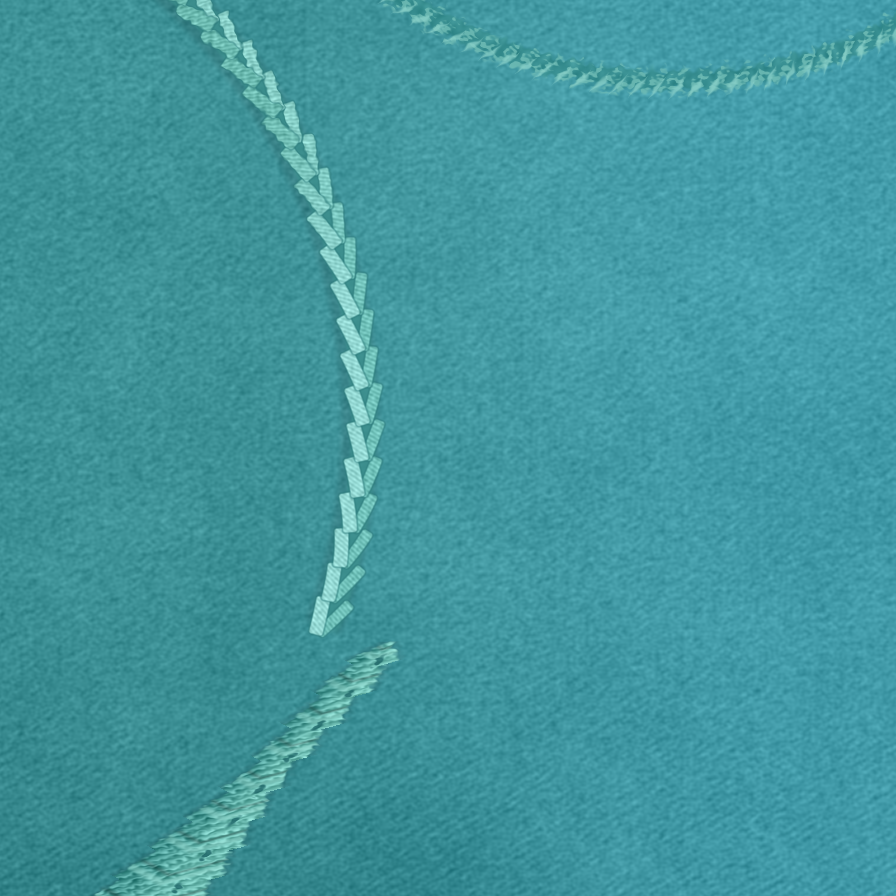
Write a WebGL 1 fragment shader that draws this texture.

```glsl
precision highp float;
// Teal satin with three runs of embroidery: a chain of V stitches along an arc,
// a rough couched cord on a second arc, and a tapering leaf of fine thread.
// Arcs are unrolled into (across, along) coordinates; gradient noise adds the weave.
uniform vec2 u_resolution;

vec2 hashGradient(vec2 cell) {
  vec2 h = vec2(dot(cell, vec2(127.1, 311.7)), dot(cell, vec2(269.5, 183.3)));
  return fract(sin(h) * 43758.55) * 2.0 - 1.0;
}

float gradientNoise(vec2 p) {
  vec2 i = floor(p), f = fract(p);
  vec2 w = f * f * f * (f * (f * 6.0 - 15.0) + 10.0);
  float a = dot(hashGradient(i), f);
  float b = dot(hashGradient(i + vec2(1, 0)), f - vec2(1, 0));
  float c = dot(hashGradient(i + vec2(0, 1)), f - vec2(0, 1));
  float d = dot(hashGradient(i + vec2(1, 1)), f - vec2(1, 1));
  return mix(mix(a, b, w.x), mix(c, d, w.x), w.y);
}

// distance to a blunt bar from a to b, rounded a little at the corners
float bar(vec2 p, vec2 a, vec2 b, float halfWidth) {
  vec2 along = normalize(b - a), q = p - 0.5 * (a + b);
  vec2 local = abs(vec2(dot(q, along), q.x * along.y - q.y * along.x));
  vec2 d = local - vec2(0.5 * length(b - a), halfWidth) + 0.003;
  return length(max(d, 0.0)) + min(max(d.x, d.y), 0.0) - 0.003;
}

float cover(float d, float soft) {
  return 1.0 - smoothstep(-soft, soft, d);
}

vec3 satin(vec2 p) {
  vec3 c = mix(vec3(0.235, 0.565, 0.585), vec3(0.25, 0.60, 0.655), smoothstep(0.2, 0.95, p.x));
  c += 0.03 * exp(-7.0 * dot(p - vec2(0.6, 0.72), p - vec2(0.6, 0.72)));
  c -= vec3(0.035, 0.045, 0.045) * cover(p.y + 0.45 * p.x - 0.22, 0.22);
  c -= 0.03 * exp(-40.0 * dot(p - vec2(0.46, 0.04), p - vec2(0.46, 0.04)));
  // slanted fibres, fine grain and a faint twill near the bottom
  vec2 slant = vec2(p.x * 0.85 + p.y * 0.5, p.y * 0.85 - p.x * 0.5);
  float weave = 0.085 * gradientNoise(slant * vec2(75.0, 160.0));
  weave += 0.085 * gradientNoise(p * vec2(190.0, 225.0));
  weave += 0.03 * gradientNoise(p * 18.0) + 0.03 * gradientNoise(p * 5.0 + 3.0);
  weave += 0.015 * sin(slant.y * 750.0) * cover(p.y - 0.2, 0.15);
  return c + weave * vec3(0.95, 1.0, 1.0);
}

vec3 chain(vec3 c, vec2 p, float soft) {
  const float pitch = 0.0405;
  vec2 q = p - vec2(-0.254, 0.53);
  float s = 0.66 * atan(q.y, q.x);
  float x = length(q) - 0.66;
  float fade = smoothstep(0.12, 0.40, s);
  float fuzz = gradientNoise(p * 130.0);
  float inRun = smoothstep(-0.243, -0.228, s);
  c *= 1.0 - 0.12 * inRun * cover(abs(x + 0.004) - 0.021, 0.006);
  c = mix(c, vec3(0.24, 0.57, 0.56), 0.8 * inRun * cover(abs(x) - 0.014, 0.003));
  float lean = -0.009 * (1.0 - smoothstep(-0.23, -0.05, s));
  x += 0.005 * fuzz * fade;
  for (int k = -1; k <= 1; k++) {
    float row = floor(s / pitch) + float(k);
    float present = step(-6.5, row);
    vec2 v = vec2(x, s - row * pitch);
    float wobble = 0.0015 * sin(row * 4.7);
    float right = bar(v, vec2(lean + 0.003, -0.002), vec2(0.0165 + wobble, 0.041), 0.0062);
    float left = bar(v, vec2(lean, -0.004), vec2(-0.014 + wobble, 0.039), 0.0076);
    float thread = 0.04 * sin(v.y * 1250.0 + v.x * 700.0) + 0.14 * gradientNoise(p * 210.0);
    thread += 0.12 * fuzz * fade;
    vec3 pale = mix(vec3(0.58, 0.85, 0.83), vec3(0.42, 0.73, 0.69), fade);
    vec3 cool = mix(vec3(0.44, 0.76, 0.73), vec3(0.54, 0.82, 0.79), fade);
    // each arm has a dark rim under its thread
    c = mix(c, vec3(0.17, 0.48, 0.48), 0.65 * present * cover(right - 0.0015, 0.0015));
    c = mix(c, cool + thread, present * cover(right, soft));
    c = mix(c, vec3(0.17, 0.48, 0.48), 0.65 * present * cover(left - 0.0015, 0.0015));
    c = mix(c, pale + thread - 2.0 * v.y * v.y, present * cover(left, soft));
  }
  return c;
}

vec3 cord(vec3 c, vec2 p, float soft) {
  vec2 q = p - vec2(0.75, 1.45);
  float s = 0.54 * atan(q.x, -q.y);
  float x = length(q) - 0.54;
  float rough = gradientNoise(vec2(s, x) * vec2(110.0, 80.0));
  float band = cover(abs(x) - 0.011 - 0.012 * rough, 0.003);
  c = mix(c, vec3(0.20, 0.54, 0.54) + 0.15 * rough, 0.8 * band);
  // crossing threads broken into flecks, with spiky knots on the outer edge
  float twist = sin(s * 260.0 + x * 190.0 + 4.0 * rough);
  float flecks = gradientNoise(vec2(s + x, x - 0.4 * s) * vec2(120.0, 210.0));
  float light = smoothstep(0.0, 0.35, flecks + 0.25 * twist + 9.0 * x);
  c = mix(c, vec3(0.45, 0.75, 0.72), 0.8 * light * cover(abs(x) - 0.014 - 0.014 * rough, 0.003));
  float knot = abs(mod(s + 0.7 * x + 0.006 * rough, 0.021) - 0.0105) + 0.4 * abs(x - 0.008);
  return mix(c, vec3(0.54, 0.82, 0.79), 0.75 * cover(knot - 0.004, soft + 0.001));
}

vec3 leaf(vec3 c, vec2 p, float soft) {
  float x = p.x - 0.167 - 0.945 * p.y, s = p.y;
  float halfWidth = 0.024 + 0.28 * max(0.0, 0.13 - s);
  halfWidth *= 1.0 - 0.75 * smoothstep(0.255, 0.29, s);
  float row = s / 0.036 - abs(x) * 10.0;
  float grain = gradientNoise(p * vec2(110.0, 240.0));
  float scallop = 0.013 * (0.5 - fract(row)) + 0.008 * grain;
  float edge = (abs(x) - halfWidth - scallop) * 0.73;
  float inRun = cover(s - 0.284, soft);
  c *= 1.0 - 0.14 * inRun * cover(edge - 0.003, 0.005);
  float body = inRun * cover(edge, soft + 0.001);
  float lines = sin(p.y * 850.0 - p.x * 260.0 + 5.0 * grain);
  float side = smoothstep(-0.9, 0.5, x / halfWidth);
  vec3 silk = mix(vec3(0.27, 0.59, 0.57), vec3(0.43, 0.74, 0.70), side);
  c = mix(c, silk + 0.09 * lines + 0.22 * grain, body);
  // overlapping bracts: pale ridges, dark folds and uneven eyelets
  float ridge = fract(row) - 0.5;
  c = mix(c, vec3(0.56, 0.83, 0.79), 0.5 * body * cover(abs(ridge + 0.1) - 0.08, 0.06));
  c *= 1.0 - 0.25 * body * cover(abs(ridge - 0.15) - 0.04, 0.06);
  vec2 eye = vec2(x - 0.4 * halfWidth, (mod(s + 0.008, 0.036) - 0.018) * 0.7);
  return mix(c, vec3(0.10, 0.38, 0.39), 0.8 * body * cover(length(eye) - 0.0035 - 0.008 * grain, 0.002));
}

void main() {
  vec2 p = gl_FragCoord.xy / u_resolution;
  float soft = 0.7 / u_resolution.y + 0.0005;
  vec3 c = chain(leaf(cord(satin(p), p, soft), p, soft), p, soft);
  gl_FragColor = vec4(clamp(c, 0.0, 1.0), 1.0);
}
```
